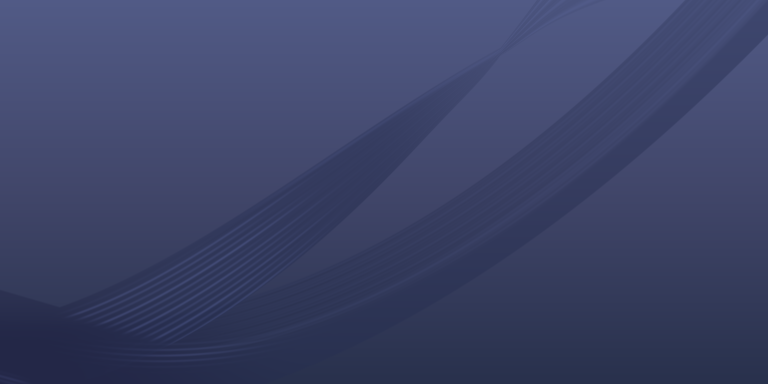
A Shadertoy shader for this background:

```glsl
#define SKY_TOP vec3(0.318, 0.354, 0.525)
#define SKY_MID vec3(0.254, 0.274, 0.413)
#define SKY_LOW vec3(0.157, 0.190, 0.298)
#define INK vec3(0.148, 0.180, 0.315)
#define DEEP vec3(0.135, 0.150, 0.275)
#define GLINT vec3(0.33, 0.36, 0.53)
#define BAND_INK 0.30
#define RIM_INK 0.44
#define VEIL_INK 0.50
#define VEIL_THREADS 13.0

// Cubic curve height at x, coefficients from constant upward
float curve(vec4 c, float x) {
    return c.x + x * (c.y + x * (c.z + x * c.w));
}

float rimLine(float x) { return curve(vec4(-0.134, 0.022, 0.25, 0.0), x); }
float foldLine(float x) { return curve(vec4(0.068, -0.163, 0.314, 0.0), x); }
float crestLine(float x) { return curve(vec4(0.166, -0.119, 0.3286, 0.0), x); }
float veilLow(float x) { return curve(vec4(-0.043, 0.134, 0.4376, 0.0), x); }
float veilHigh(float x) { return curve(vec4(0.1565, 0.1997, 0.5418, -0.2086), x); }

// Soft coverage of the region where d is positive
float cover(float d) {
    float w = 1.3 / iResolution.y;
    return smoothstep(-w, w, d);
}

// Layered sines across a ribbon, drifting slowly along it
float fibres(float t, float x) {
    float f = 0.35 * sin(t * 37.0 + 2.3 * sin(x * 2.1));
    f += 0.35 * sin(t * 71.0 + 3.0 * x);
    return f + 0.30 * sin(t * 109.0 - 4.0 * x + 1.7);
}

vec3 sky(float y) {
    vec3 low = mix(SKY_LOW, SKY_MID, clamp(y * 2.0, 0.0, 1.0));
    return mix(low, SKY_TOP, clamp(y * 2.0 - 1.0, 0.0, 1.0));
}

// Wide sweeping ribbon with a plain shadowed rim
vec3 sweep(vec3 col, vec2 p) {
    float fold = foldLine(p.x);
    float crest = crestLine(p.x);
    float body = cover(p.y - rimLine(p.x)) * cover(crest - p.y);
    float lit = smoothstep(-0.006, 0.012, p.y - fold);
    col = mix(col, INK, mix(RIM_INK, BAND_INK, lit) * body);

    float t = (p.y - fold) / (crest - fold);
    float along = smoothstep(0.35, 0.8, p.x);
    col += GLINT * 0.03 * fibres(t, p.x) * lit * body * along;
    // Bright crease just above the fold
    float crease = exp(-pow((t - 0.14) / 0.07, 2.0));
    return col + GLINT * 0.04 * crease * body * along;
}

// Dark pool where the ribbons gather, thinning to the right
vec3 pool(vec3 col, vec2 p) {
    float top = max(0.245 - 0.29 * p.x, veilHigh(p.x));
    float inside = cover(top - p.y) * cover(p.y - rimLine(p.x));
    float depth = mix(0.45, 0.92, smoothstep(0.24, 0.1, p.y));
    float spread = smoothstep(0.85, 0.2, p.x + 0.6 * p.y);
    col = mix(col, DEEP, inside * depth * spread);

    // Fine curved strands over the bottom of the pool
    float bow = p.y - 0.075 - 0.35 * (p.x - 0.4) * (p.x - 0.4);
    float strand = pow(0.5 + 0.5 * sin(bow * 420.0 + 5.0 * p.x), 2.0);
    float zone = exp(-pow((p.x - 0.48) / 0.17, 2.0) - pow(bow / 0.025, 2.0));
    col += GLINT * 0.17 * strand * zone;

    // Short strands in the corner
    float slant = p.y + 0.27 * p.x - 0.018;
    float corner = exp(-pow(slant / 0.012, 2.0)) * smoothstep(0.1, 0.03, p.x);
    return col + GLINT * 0.12 * corner * (0.6 + 0.4 * sin(slant * 500.0));
}

// Twisted veil whose two edges cross near the top
vec3 veil(vec3 col, vec2 p) {
    float a = veilLow(p.x);
    float b = veilHigh(p.x);
    float waist = exp(-pow((p.x - 1.29) / 0.11, 2.0));
    float lower = min(a, b) - 0.020 * waist;
    float upper = max(a, b);
    float body = cover(p.y - lower) * cover(upper - p.y);
    float past = smoothstep(1.24, 1.4, p.x);
    float ink = VEIL_INK * mix(1.0, 0.45, smoothstep(0.95, 1.3, p.x));
    ink *= smoothstep(0.1, 0.65, p.x) * mix(1.0, 0.7, past);
    col = mix(col, INK, ink * body);

    float span = upper - lower;
    float s = (p.y - lower) / max(span, 0.01);
    float open = smoothstep(0.03, 0.10, span);

    // Raised threads, each with its own length and strength
    float lane = s * VEIL_THREADS + 0.35 * sin(p.x * 5.0);
    float id = floor(lane + 0.25);
    float thread = pow(0.5 + 0.5 * sin(6.2832 * lane), 2.0);
    thread *= 0.75 + 0.25 * sin(id * 4.1);
    float reach = 0.85 + 0.07 * sin(id * 2.4) - 0.12 * s;
    float start = smoothstep(0.0, 0.035, p.y - 0.212 + 0.28 * p.x);
    float fade = start * smoothstep(reach + 0.08, reach - 0.2, p.x);
    col += GLINT * 0.21 * thread * fade * body * smoothstep(0.98, 0.8, s);
    col += GLINT * 0.012 * fibres(s, p.x) * open * body * smoothstep(0.2, 0.5, p.x);

    // Light catching the upper hem and the open top
    float hem = exp(-pow((upper - p.y - 0.007) / 0.006, 2.0));
    col += GLINT * 0.08 * hem * body * smoothstep(0.5, 0.9, p.x) * (1.0 - past);
    float fan = pow(0.5 + 0.5 * sin(s * 25.0), 3.0);
    return col + GLINT * 0.07 * fan * past * body;
}

void mainImage(out vec4 fragColor, in vec2 fragCoord) {
    vec2 p = fragCoord / iResolution.xy * vec2(2.0, 1.0);
    vec3 col = veil(pool(sweep(sky(p.y), p), p), p);
    fragColor = vec4(clamp(col, 0.0, 1.0), 1.0);
}
```
